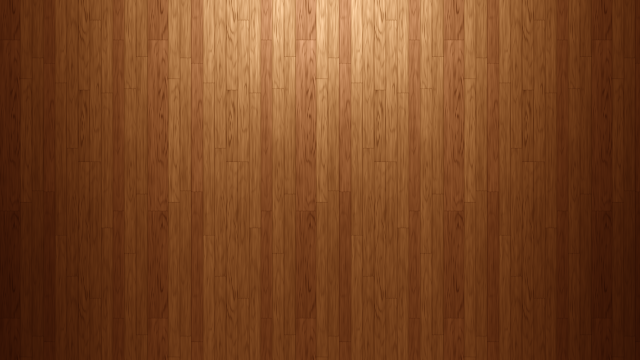
Give the GLSL for this texture, as a WebGL 1 fragment shader.

```glsl
precision highp float;
// Vertical wooden floor planks with cathedral grain under a warm spotlight from the top.
uniform vec2 u_resolution;

// Lengths are in canvas heights, with y measured down from the top.
const vec2 TILE = vec2(0.411, 0.773);   // repeat of the plank layout
const float TILE_LEFT = -0.0678;        // a tile edge, relative to the centre
const float WIDE_PLANK = 0.0575;        // first plank of each tile
const float NARROW_COUNT = 11.0;        // remaining planks of each tile
const float SEAM_WIDTH = 0.0014;
const float SIDE_SEAM_DEPTH = 0.13;
const float END_SEAM_DEPTH = 0.08;
const float TONE_VARIATION = 0.07;
const float GRAIN_DEPTH = 0.12;
const float RING_DEPTH = 0.20;
const float TOP_LIGHT = 0.655;
const float BOTTOM_LIGHT = 0.43;
const float SIDE_SHADE = 0.50;
const float GLOW = 0.25;
const vec2 GLOW_SIZE = vec2(0.40, 0.33);
const vec3 WOOD_TINT = vec3(1.0, 0.83, 0.65);
const vec3 WOOD_GAMMA = vec3(1.0, 1.52, 2.3);

float hash(vec2 p) {
  return fract(sin(dot(p, vec2(127.1, 311.7))) * 4375.85);
}

vec2 gradient(vec2 cell) {
  float angle = 6.2832 * hash(cell);
  return vec2(cos(angle), sin(angle));
}

float gradientNoise(vec2 p) {
  vec2 i = floor(p);
  vec2 f = p - i;
  vec2 u = f * f * f * (f * (f * 6.0 - 15.0) + 10.0);
  vec2 e = vec2(1.0, 0.0);
  float a = dot(gradient(i), f);
  float b = dot(gradient(i + e.xy), f - e.xy);
  float c = dot(gradient(i + e.yx), f - e.yx);
  float d = dot(gradient(i + e.xx), f - e.xx);
  return mix(mix(a, b, u.x), mix(c, d, u.x), u.y);
}

float isColumn(float column, float index) {
  return 1.0 - step(0.5, abs(column - index));
}

// First joint height and length of the first board in a column.
vec2 boardSpan(float column) {
  vec2 span = vec2(0.773 * hash(vec2(column, 4.0)), 0.30 + 0.17 * hash(vec2(column, 9.0)));
  float reddish = isColumn(column, 0.0) + isColumn(column, 9.0);
  span = mix(span, vec2(0.111, 0.475), reddish);
  span = mix(span, vec2(0.250, 0.199), isColumn(column, 6.0));
  span = mix(span, vec2(0.449, 0.380), isColumn(column, 7.0));
  return mix(span, vec2(0.157, 0.382), isColumn(column, 11.0));
}

// Nested, stretched rings around the heart of a board.
float ringLines(vec2 q, float seed) {
  float warp = gradientNoise(q * vec2(70.0, 14.0) + seed * 31.0);
  float fine = gradientNoise(q * vec2(230.0, 40.0) + seed * 17.0);
  float radius = length(q * vec2(1.0, 0.13)) + 0.006 * warp + 0.0015 * fine;
  float wave = 0.5 + 0.5 * sin(radius * 1000.0 + seed * 6.0);
  float broken = smoothstep(-0.35, 0.35, gradientNoise(q * vec2(60.0, 22.0) + seed * 53.0));
  return wave * wave * wave * broken * exp(-radius * 28.0);
}

float spotlight(float x, float down) {
  float base = mix(TOP_LIGHT, BOTTOM_LIGHT, smoothstep(-0.25, 1.1, down) * 1.15 - 0.1);
  base *= 1.0 - SIDE_SHADE * smoothstep(0.25, 0.98, abs(x));
  vec2 g = vec2(x, down) / GLOW_SIZE;
  return base + GLOW * exp(-dot(g, g));
}

void main() {
  float pixel = 1.0 / u_resolution.y;
  vec2 p = gl_FragCoord.xy * pixel;
  float x = p.x - 0.5 * u_resolution.x * pixel;
  float down = 1.0 - p.y;

  // Plank column and position across it
  float tileX = mod(x - TILE_LEFT, TILE.x);
  float narrow = (TILE.x - WIDE_PLANK) / NARROW_COUNT;
  float column = max(0.0, floor((tileX - WIDE_PLANK) / narrow) + 1.0);
  float width = column < 0.5 ? WIDE_PLANK : narrow;
  float left = column < 0.5 ? 0.0 : WIDE_PLANK + (column - 1.0) * narrow;
  float across = tileX - left;

  // Board within the column
  vec2 span = boardSpan(column);
  float along = mod(down - span.x, TILE.y);
  float second = step(span.y, along);
  float boardLength = mix(span.y, TILE.y - span.y, second);
  float local = along - second * span.y;
  float seed = hash(vec2(column + 2.0, second + 5.0));

  // Reddish dark columns, paler neighbours and random board tones
  float dark = isColumn(column, 0.0) + isColumn(column, 3.0) + isColumn(column, 9.0);
  float pale = isColumn(column, 4.0) + isColumn(column, 8.0) + isColumn(column, 1.0);
  float tone = 1.03 - 0.07 * dark + 0.03 * pale + TONE_VARIATION * (seed - 0.5);

  // Streaks, pores and heart rings
  vec2 g = vec2(across, local) + seed * 7.0;
  float grain = gradientNoise(g * vec2(130.0, 7.0)) + 0.8 * gradientNoise(g * vec2(260.0, 28.0));
  float heart = width * mix(0.25 + 0.5 * seed, 0.7, isColumn(column, 0.0));
  vec2 q = vec2(across - heart, local - 0.5 * boardLength);
  float figured = max(isColumn(column, 0.0), isColumn(column, 6.0));
  float rings = ringLines(q, seed) * mix(0.4 + 0.5 * seed, 1.4, figured);
  tone *= 1.0 + GRAIN_DEPTH * grain - RING_DEPTH * rings;

  // Faint seams between boards
  float sideGap = min(across, width - across);
  float endGap = min(local, boardLength - local);
  float reach = SEAM_WIDTH + 0.6 * pixel;
  tone *= 1.0 - SIDE_SEAM_DEPTH * (1.0 - smoothstep(0.0, reach, sideGap));
  tone *= 1.0 - END_SEAM_DEPTH * (1.0 - smoothstep(0.0, reach, endGap));

  float level = clamp(spotlight(x, down) * tone, 0.0, 1.0);
  vec3 color = WOOD_TINT * pow(vec3(level), WOOD_GAMMA);
  color.g *= 1.0 - 0.04 * dark;
  gl_FragColor = vec4(color, 1.0);
}
```
